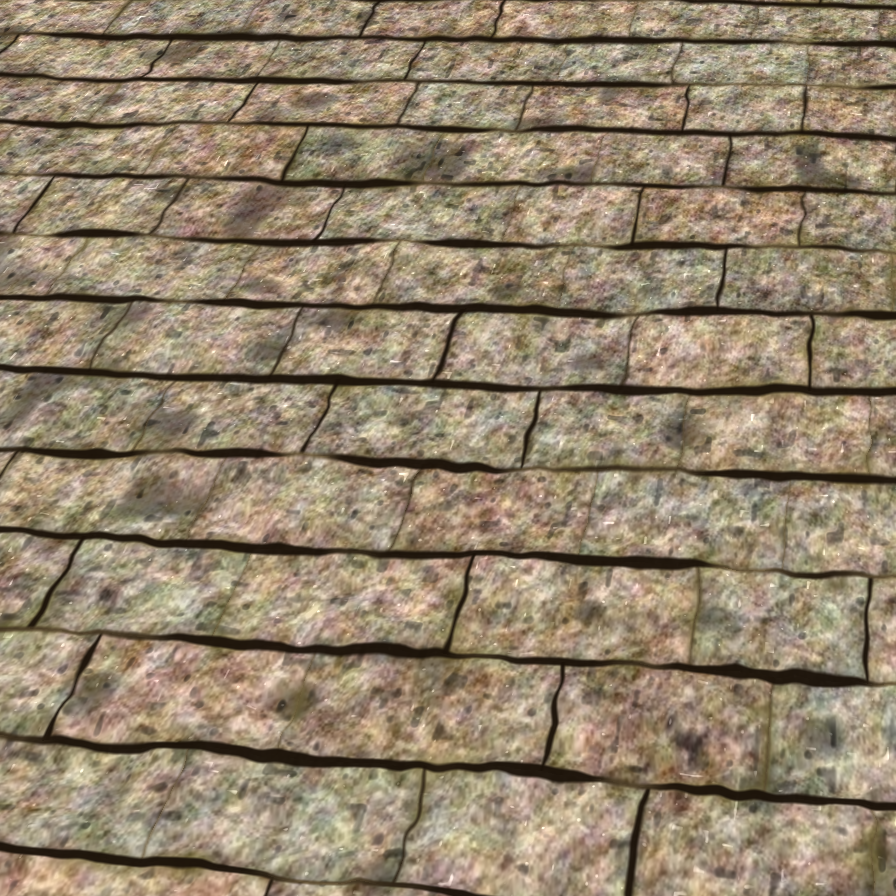
Write a Shadertoy shader that draws this texture.

```glsl
// Weathered granite setts in twelve tilted courses, receding toward the top.

float hash(vec2 p) {
    vec3 q = fract(p.xyx * 0.1031);
    q += dot(q, q.yzx + 33.33);
    return fract((q.x + q.y) * q.z);
}

float noise(vec2 p) {
    vec2 i = floor(p), f = fract(p);
    f = f * f * (3.0 - 2.0 * f);
    return mix(mix(hash(i), hash(i + vec2(1, 0)), f.x),
               mix(hash(i + vec2(0, 1)), hash(i + vec2(1, 1)), f.x), f.y);
}

// Rough stone surface, centred on 0.5
float grain(vec2 p) {
    float sum = 0.0, weight = 0.32;
    for (int i = 0; i < 4; i++) {
        sum += weight * noise(p);
        p = mat2(1.6, 1.2, -1.2, 1.6) * p + 7.3;
        weight *= 0.82;
    }
    return sum / 0.974;
}

// Position of an upright joint along its course, in sett widths
float jointAt(float k, float course) {
    return k + 0.22 * (hash(vec2(k + 40.0, course + 9.0)) - 0.5);
}

void mainImage(out vec4 fragColor, in vec2 fragCoord) {
    vec2 uv = fragCoord / iResolution.xy;
    float soft = max(0.0018, 1.0 / iResolution.y);

    // Depth grows downward; courses tilt more toward the viewer
    float depth = 1.0 - uv.y;
    depth -= (uv.x - 0.5) * (0.012 + 0.09 * depth * depth);
    float scale = 0.4 + 0.6 * depth;
    depth += scale * 0.016 * (noise(uv * vec2(9, 14) + 3.0) - 0.5);
    depth += scale * 0.007 * (noise(uv * vec2(45, 50)) - 0.5);

    // Perspective coordinates: course number and sett widths along it
    float v = 9.36 * log(1.0 + 2.61 * depth);
    float courseHeight = (1.0 + 2.61 * depth) / 24.43;
    float course = floor(v);
    float settWidth = 0.141 + 0.14 * depth;
    float u = (uv.x - 1.0) / settWidth;
    vec2 stone = vec2(u * 2.0, v);
    float along = u + 0.05 - 0.5 * mod(course + step(1.5, course), 2.0);
    along += 0.035 * (noise(stone * 5.0 + 20.0) - 0.5);

    // Nearest upright joint and the sett this point lies in
    float cell = floor(along);
    float leftJoint = jointAt(cell, course), rightJoint = jointAt(cell + 1.0, course);
    float sett = cell - step(along, leftJoint) + step(rightJoint, along);
    float nearest = abs(along - leftJoint) < abs(along - rightJoint) ? cell : cell + 1.0;
    float sideDist = abs(along - jointAt(nearest, course)) * settWidth;
    float openness = hash(vec2(nearest + 70.0, course + 31.0));

    // Bed joint between courses, with varying width
    float bed = floor(v + 0.5);
    float bedSide = v - bed;
    float bedDist = abs(bedSide) * courseHeight;
    float bedWidth = scale * (0.0012 + 0.0078 * noise(vec2(u * 2.6, bed * 5.3 + 0.5)));
    float sideWidth = scale * (0.0008 + 0.004 * openness * noise(stone * 4.0 + 11.0));
    float bedGap = 1.0 - smoothstep(-soft, soft * 1.4, bedDist - bedWidth);
    float sideGap = 1.0 - smoothstep(-soft, soft * 1.4, sideDist - sideWidth);

    // Granite body with relief lit from above
    vec2 id = vec2(sett + 50.0, course + 17.0);
    vec2 p = stone * vec2(5.0, 4.6) + 30.0 * hash(id);
    float rough = grain(p);
    float relief = rough - grain(p + vec2(0.10, 0.22));
    float tone = 0.52 + 1.75 * (rough - 0.5) + 0.75 * relief;
    tone += 0.16 * (hash(id + 5.0) - 0.5) + 0.22 * (noise(stone * 1.8 + 60.0) - 0.5);
    vec3 col = mix(vec3(0.45, 0.38, 0.29), vec3(0.86, 0.79, 0.69), clamp(tone, -0.35, 1.2));

    // Rose, ochre, green and blue-grey mineral patches
    float warmth = noise(stone * 4.5 + 90.0) + 0.6 * noise(stone * 12.0) - 0.8;
    float yellow = noise(stone * 5.5 + 130.0) + 0.6 * noise(stone * 13.0 + 8.0) - 0.8;
    col += warmth * vec3(0.07, -0.03, -0.01) + yellow * vec3(0.02, 0.025, -0.09);
    col += (hash(id + 21.0) - 0.5) * vec3(0.05, -0.01, -0.02);

    // Dark pits, occasional stains and pale mineral flecks
    float pits = smoothstep(0.76, 0.94, noise(stone * vec2(9, 8) + 45.0));
    float stain = smoothstep(0.74, 0.96, noise(stone * vec2(1.7, 2.1) + 77.0));
    col *= 1.0 - 0.34 * pits - 0.4 * stain * (0.4 + rough);
    col += 0.28 * smoothstep(0.91, 1.0, noise(stone * 14.0 + 210.0));

    // Worn rims: lit upper edge, shaded lower edge, moss beside the joints
    float edgeDist = min(bedDist - bedWidth, sideDist - sideWidth);
    float rim = exp(-max(edgeDist, 0.0) / (0.009 * scale));
    float upper = step(0.0, bedSide) * exp(-bedDist / (0.016 * scale));
    col *= 1.0 - 0.2 * rim + 0.14 * upper;
    float moss = rim * smoothstep(0.5, 0.85, noise(stone * 2.3 + 160.0));
    col = mix(col, vec3(0.50, 0.46, 0.24), 0.55 * moss);

    // Earth fills the shallow joints; deep ones fall into shadow
    vec3 earth = mix(vec3(0.30, 0.24, 0.15), vec3(0.53, 0.45, 0.30), rough);
    vec3 shadow = vec3(0.10, 0.065, 0.03);
    float sideDepth = smoothstep(0.25, 0.75, openness);
    float bedDepth = smoothstep(0.0012, 0.0045, bedWidth / scale);
    col = mix(col, mix(earth, shadow, sideDepth), sideGap * (0.6 + 0.35 * sideDepth));
    col = mix(col, mix(earth, shadow, bedDepth), bedGap * 0.95);
    fragColor = vec4(clamp(col, 0.0, 1.0), 1.0);
}
```
